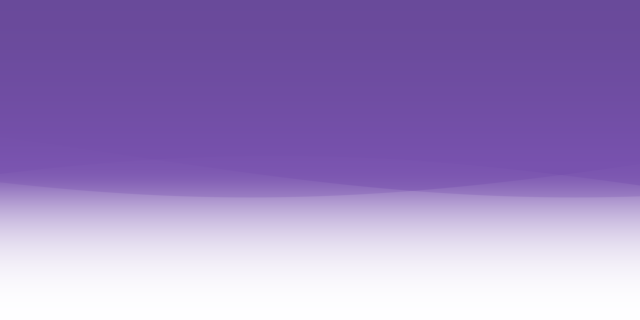
Give the GLSL for this background, as a WebGL 2 fragment shader.

```glsl
#version 300 es
precision highp float;

uniform vec2 u_resolution;
out vec4 fragColor;

// Colours
const vec3 TOP_PURPLE = vec3(0.413, 0.290, 0.605);
const vec3 MID_PURPLE = vec3(0.470, 0.320, 0.682);
const vec3 MIST_WHITE = vec3(0.997, 0.997, 1.0);

// Backdrop: height where the brighter purple is reached, and ramp shape
const float RAMP_END = 0.49;
const float RAMP_POWER = 1.6;

// Waves: x centre, height at the centre, signed rise away from it
const int WAVE_COUNT = 3;
const vec3 WAVES[WAVE_COUNT] = vec3[](
  vec3(0.391, 0.383, 0.135),
  vec3(0.898, 0.383, 0.135),
  vec3(0.432, 0.513, -0.135)
);
const float WAVE_FREQUENCY = 2.204;

// Mist inside each wave: onset height, softness of onset, density slope
const float MIST_LEVEL = 0.448;
const float MIST_SOFTNESS = 0.036;
const float MIST_SLOPE = 2.0;

float waveHeight(vec3 wave, float x) {
  return wave.y + wave.z * (1.0 - cos(WAVE_FREQUENCY * (x - wave.x)));
}

// Opacity rising smoothly into a straight ramp below the mist level
float mistOpacity(float y) {
  float depth = MIST_LEVEL - y;
  float ramp = 0.5 * (depth + sqrt(depth * depth + MIST_SOFTNESS * MIST_SOFTNESS));
  return clamp(MIST_SLOPE * ramp, 0.0, 1.0);
}

void main() {
  vec2 uv = gl_FragCoord.xy / u_resolution;
  float edge = 0.8 / u_resolution.y;

  // Vertical purple backdrop
  float ramp = clamp((1.0 - uv.y) / (1.0 - RAMP_END), 0.0, 1.0);
  vec3 color = mix(TOP_PURPLE, MID_PURPLE, pow(ramp, RAMP_POWER));

  // Overlapping translucent waves
  float opacity = mistOpacity(uv.y);
  for (int i = 0; i < WAVE_COUNT; i++) {
    float height = waveHeight(WAVES[i], uv.x);
    float inside = 1.0 - smoothstep(height - edge, height + edge, uv.y);
    color = mix(color, MIST_WHITE, opacity * inside);
  }

  fragColor = vec4(color, 1.0);
}
```
